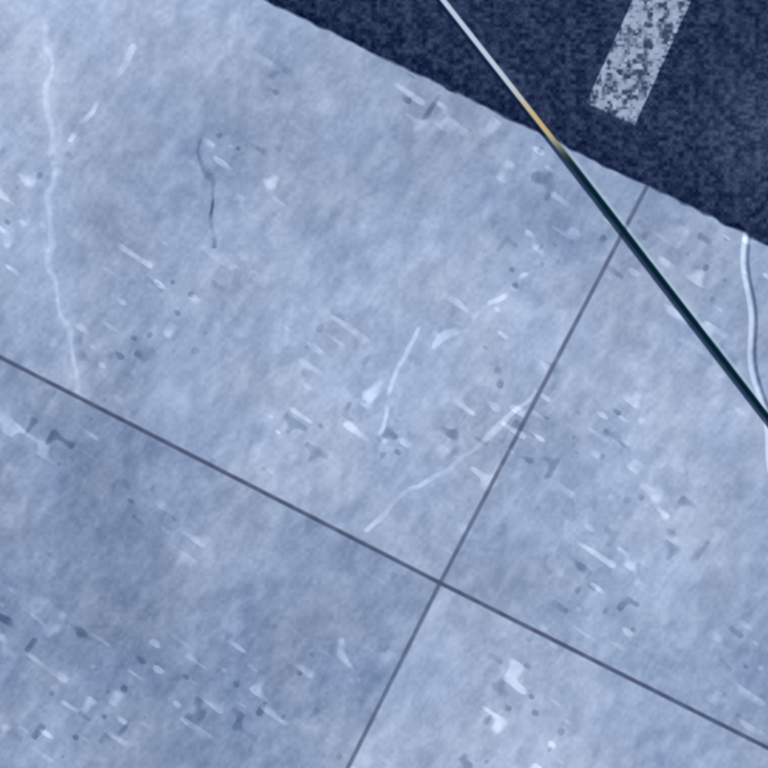
A WebGL 1 fragment shader for this texture:

```glsl
precision highp float;
// Blue-grey stone paving with joints, pale veins, a dark asphalt corner and a taut cable.
uniform vec2 u_resolution;

float hash(vec2 p) {
  return fract(sin(dot(p, vec2(127.1, 311.7))) * 43758.5453);
}

float noise(vec2 p) {
  vec2 i = floor(p), f = fract(p);
  f = f * f * (3.0 - 2.0 * f);
  return mix(mix(hash(i), hash(i + vec2(1.0, 0.0)), f.x),
             mix(hash(i + vec2(0.0, 1.0)), hash(i + 1.0), f.x), f.y);
}

float fbm(vec2 p) {
  float sum = 0.0, amp = 0.5;
  for (int i = 0; i < 5; i++) {
    sum += amp * noise(p);
    p = mat2(1.6, 1.2, -1.2, 1.6) * p + 7.3;
    amp *= 0.5;
  }
  return sum;
}

float segment(vec2 p, vec2 a, vec2 b) {
  vec2 d = b - a;
  return length(p - a - d * clamp(dot(p - a, d) / dot(d, d), 0.0, 1.0));
}

// Signed distance to the infinite line through a and b, positive on its left
float side(vec2 p, vec2 a, vec2 b) {
  vec2 d = normalize(b - a);
  return d.x * (p.y - a.y) - d.y * (p.x - a.x);
}

float stroke(float d, float halfWidth) {
  float soft = 0.0015 + 0.5 / u_resolution.y;
  return 1.0 - smoothstep(halfWidth - soft, halfWidth + soft, abs(d));
}

float blob(vec2 p, vec2 center, float radius) {
  vec2 d = (p - center) / radius;
  return exp(-dot(d, d));
}

vec3 stone(vec2 p, float acrossJoint, float alongJoint) {
  // Mottling, with fine grain stretched along the diagonal
  vec2 q = mat2(0.82, 0.57, -0.57, 0.82) * p;
  float clouds = fbm(p * 7.0 + 3.0) - 0.48;
  float grain = fbm(vec2(q.x * 75.0, q.y * 40.0)) - 0.48;
  float fine = noise(p * 190.0) - 0.5;
  float shade = 0.2 * clouds + 0.17 * grain + 0.045 * fine;

  // Tile tones and broad stains
  float lower = step(acrossJoint, 0.0), right = step(alongJoint, 0.0);
  shade += lower * mix(-0.05, 0.025, right) - 0.012 * (1.0 - lower) * right;
  shade -= 0.05 * blob(p, vec2(0.28, 0.76), 0.09) + 0.045 * blob(p, vec2(0.44, 0.77), 0.10);
  shade -= 0.06 * blob(p, vec2(0.66, 0.27), 0.07) * right + 0.04 * blob(p, vec2(0.13, 0.27), 0.13);
  shade += 0.05 * blob(p, vec2(0.03, 0.97), 0.17) + 0.04 * blob(p, vec2(0.58, 0.31), 0.06);
  shade += 0.04 * blob(p, vec2(0.04, 0.04), 0.10);

  // Scattered flecks and pits
  float patchy = smoothstep(0.4, 0.65, fbm(p * 9.0 + 20.0));
  shade += 0.15 * patchy * smoothstep(0.72, 0.93, noise(vec2(q.x * 42.0, q.y * 85.0)));
  shade -= 0.14 * patchy * smoothstep(0.76, 0.95, noise(q * 68.0 + 40.0));

  // Meandering veins
  vec2 w = p + 0.014 * (vec2(noise(p * 35.0), noise(p * 35.0 + 60.0)) - 0.5);
  float curve = min(segment(w, vec2(0.48, 0.312), vec2(0.535, 0.365)),
                min(segment(w, vec2(0.535, 0.365), vec2(0.60, 0.395)),
                    segment(w, vec2(0.60, 0.395), vec2(0.695, 0.49))));
  float leftVein = min(segment(w, vec2(0.065, 0.96), vec2(0.068, 0.65)),
                       segment(w, vec2(0.068, 0.65), vec2(0.105, 0.49)));
  float short1 = min(segment(w, vec2(0.09, 0.82), vec2(0.17, 0.935)),
                     segment(w, vec2(0.57, 0.55), vec2(0.68, 0.64)));
  float short2 = min(segment(w, vec2(0.495, 0.44), vec2(0.54, 0.57)),
                     segment(w, vec2(0.44, 0.165), vec2(0.465, 0.115)));
  float broken = smoothstep(0.25, 0.65, noise(p * 48.0 + 9.0));
  shade += 0.12 * stroke(curve, 0.0035) * (0.45 + 0.55 * broken);
  shade += 0.06 * exp(-leftVein * 110.0) + 0.04 * stroke(leftVein, 0.004);
  shade += 0.12 * broken * (stroke(short1, 0.004) + stroke(short2, 0.003));

  // Dark crack, then the ridged crack at the right
  float crack = min(segment(w, vec2(0.262, 0.815), vec2(0.275, 0.76)),
                    segment(w, vec2(0.275, 0.76), vec2(0.279, 0.68)));
  shade -= 0.22 * stroke(crack, 0.0022) * (0.4 + 0.6 * broken);
  float bend = 0.971 + 0.32 * pow(max(0.64 - p.y, 0.0), 1.6) + 0.004 * sin(p.y * 45.0);
  float span = smoothstep(0.33, 0.38, p.y);
  shade += span * (0.18 * stroke(p.x - bend, 0.003) - 0.2 * stroke(p.x - bend - 0.007, 0.002));

  vec3 warm = vec3(0.018, 0.004, -0.018) * (noise(p * 16.0 + 30.0) - 0.4);
  return vec3(0.595, 0.665, 0.79) + shade * vec3(1.03, 1.0, 0.94) + warm;
}

vec3 asphalt(vec2 p, float depth) {
  float speckle = 0.6 * noise(p * 150.0) + 0.4 * noise(p * 270.0) - 0.5;
  vec3 color = vec3(0.15, 0.20, 0.315) + 0.23 * speckle;
  color += 0.07 * blob(p, vec2(1.0, 0.83), 0.09) - 0.06 * exp(-depth * 65.0);
  // Worn painted bar
  vec2 top = vec2(0.862, 1.0), end = vec2(0.795, 0.852), axis = normalize(end - top);
  float along = dot(p - end, axis), across = side(p, top, end);
  float bar = stroke(across, 0.035) * (1.0 - smoothstep(-0.003, 0.003, along));
  float wear = smoothstep(0.15, 0.65, 0.5 + speckle + 0.25 * (noise(p * 55.0) - 0.5));
  return mix(color, vec3(0.59, 0.64, 0.74) + 0.25 * speckle, bar * (0.35 + 0.6 * wear));
}

void main() {
  vec2 p = gl_FragCoord.xy / u_resolution;
  vec2 cross0 = vec2(0.573, 0.241);
  float across = p.x < cross0.x ? side(p, vec2(0.0, 0.535), cross0) : side(p, cross0, vec2(1.0, 0.026));
  float along = p.y > cross0.y ? side(p, cross0, vec2(0.84, 0.753)) : side(p, vec2(0.453, 0.0), cross0);
  vec3 color = stone(p, across, along);

  // Joints
  float gap = 0.75 + 0.25 * noise(p * 90.0);
  color = mix(color, vec3(0.23, 0.26, 0.36), 0.85 * gap * stroke(across, 0.0026));
  color = mix(color, vec3(0.28, 0.32, 0.43), 0.75 * gap * stroke(along, 0.0027));

  // Asphalt corner
  float edge = side(p, vec2(0.345, 1.0), vec2(1.0, 0.681)) + 0.004 * (noise(p * 70.0) - 0.5);
  color = mix(color, asphalt(p, max(edge, 0.0)), smoothstep(-0.003, 0.003, edge));

  // Cable: pale above, warm at the asphalt edge, dark teal below
  vec2 knee = vec2(0.729, 0.807);
  float cable = p.y > knee.y ? side(p, vec2(0.577, 1.0), knee) : side(p, knee, vec2(1.0, 0.456));
  float lit = smoothstep(0.79, 0.84, p.y);
  vec3 core = mix(vec3(0.02, 0.13, 0.19), vec3(0.73, 0.80, 0.88), lit);
  core = mix(core, vec3(0.78, 0.67, 0.42), 0.85 * exp(-pow((p.y - 0.84) / 0.035, 2.0)));
  color = mix(color, vec3(0.05, 0.10, 0.22), 0.75 * stroke(cable + 0.005, 0.003));
  color = mix(color, vec3(0.70, 0.80, 0.86), 0.5 * (1.0 - lit) * stroke(cable - 0.006, 0.002));
  color = mix(color, core, stroke(cable, 0.0035));
  gl_FragColor = vec4(clamp(color, 0.0, 1.0), 1.0);
}
```
